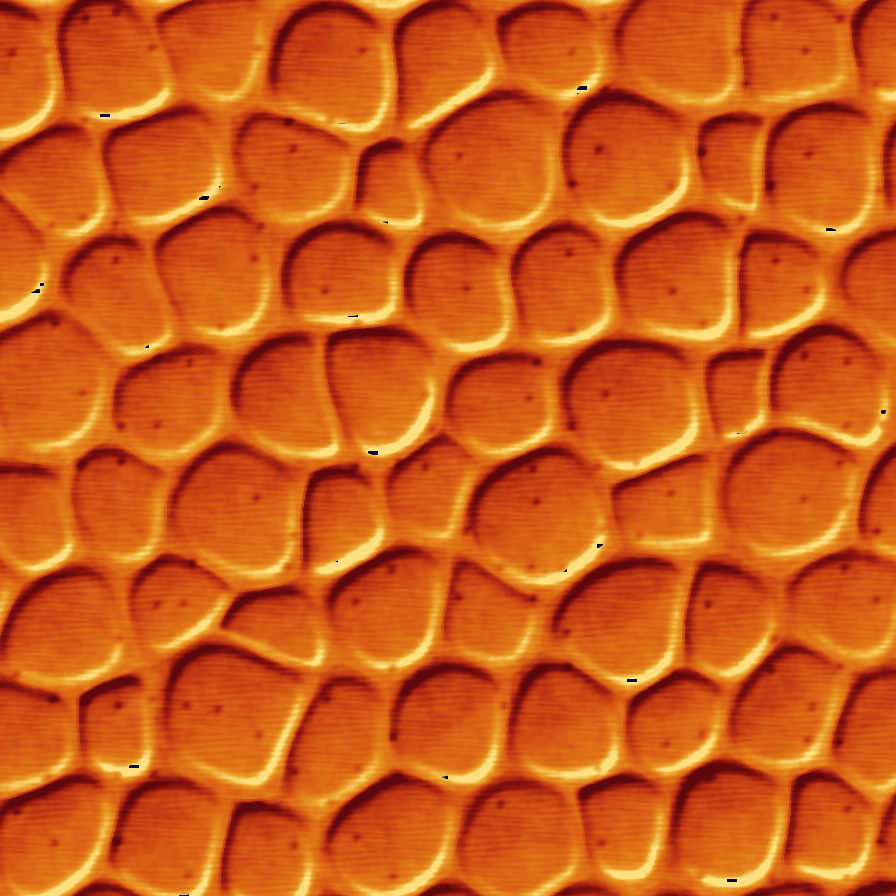
A Shadertoy shader for this texture:

```glsl
// Packed rounded grains, lit like a scanned surface: dark upper left rims, pale lower right rims.
// A power diagram of jittered seeds gives the cells; a soft norm over the cell walls rounds them.
// Layered sines add mottling and scan lines, sparse cellular noise adds pits.

const vec2 LIGHT = vec2(0.5, -0.866);
const float GRAINS = 8.0;

vec3 hash3(vec2 p) {
    vec3 q = fract(p.xyx * vec3(0.1031, 0.1030, 0.0973));
    q += dot(q, q.yxz + 33.33);
    return fract((q.xxy + q.yzz) * q.zyx);
}

// Seed of a cell: position in xy, power weight in z
vec3 seed(vec2 cell) {
    vec3 h = hash3(cell + 41.0);
    float stagger = 0.5 * mod(cell.y, 2.0);
    return vec3(cell + 0.5 + vec2(stagger, 0.0) + 0.38 * (h.xy - 0.5), 0.38 * h.z);
}

float mottle(vec2 p) {
    float sum = 0.0, amp = 0.5;
    for (int i = 0; i < 5; i++) {
        sum += amp * sin(p.x + 1.7 * sin(p.y * 0.8)) * sin(p.y + 1.3 * sin(p.x * 0.7 + 2.0));
        p = mat2(1.3, 1.1, -1.1, 1.3) * p + 3.1;
        amp *= 0.75;
    }
    return sum;
}

// Brightness of the grain relief, in steps of the colour ramp
float relief(vec2 uv) {
    vec2 p = uv * GRAINS, base = floor(p), home = base;
    vec3 own = vec3(0.0);
    float nearest = 1e5;
    for (int y = -2; y <= 2; y++)
    for (int x = -2; x <= 2; x++) {
        vec2 cell = base + vec2(x, y);
        vec3 s = seed(cell);
        float power = dot(p - s.xy, p - s.xy) - s.z;
        if (power < nearest) { nearest = power; own = s; home = cell; }
    }

    // Rounded cell: 0 at the seed, 1 on the outline
    float sum = 0.0;
    vec2 slope = vec2(0.0);
    for (int y = -2; y <= 2; y++)
    for (int x = -2; x <= 2; x++) {
        if (x == 0 && y == 0) continue;
        vec3 s = seed(home + vec2(x, y));
        vec2 away = s.xy - own.xy;
        float gap = length(away);
        float wall = max(0.5 * (gap + (own.z - s.z) / gap), 0.14);
        vec2 normal = away / gap;
        float t = max(dot(p - own.xy, normal) / wall, 0.0);
        sum += pow(t, 5.0);
        slope += pow(t, 4.0) * normal / wall;
    }
    float f = max(pow(sum, 0.2), 0.03);
    float steep = max(length(slope), 1e-7);
    float inside = (1.0 - f) * pow(f, 4.0) / (steep * GRAINS) - 0.002;
    float facing = dot(slope / steep, LIGHT);
    float depth = mix(0.7, 1.15, hash3(home + 7.0).x);

    // Domed body, mottled gaps and the two rims
    float body = 3.0 + 1.25 * facing * min(f, 1.0) * depth;
    float floorTone = 3.3 + 0.6 * mottle(uv * 38.0) + 0.5 * facing;
    float tone = mix(floorTone, body, smoothstep(-0.005, 0.004, inside));
    float pale = exp(-pow((inside - 0.007) / 0.0065, 2.0)) * max(facing + 0.1, 0.0);
    float dark = exp(-pow((inside - 0.001) / 0.0075, 2.0)) * max(0.15 - facing, 0.0);
    return tone + depth * (2.3 * pale - 2.2 * dark);
}

// Small pits with a lit lower right side
float pits(vec2 uv) {
    vec2 q = uv * 26.0;
    vec3 h = hash3(floor(q) + 90.0);
    vec2 d = (fract(q) - 0.35 - 0.3 * h.xy) / 0.15;
    return step(0.8, h.z) * exp(-dot(d, d)) * (1.5 * dot(d, LIGHT) - 1.1);
}

vec3 ramp(float tone) {
    vec3 heat[7] = vec3[7](
        vec3(0.36, 0.03, 0.05), vec3(0.55, 0.08, 0.06), vec3(0.75, 0.21, 0.07),
        vec3(0.84, 0.35, 0.08), vec3(0.88, 0.47, 0.09), vec3(0.92, 0.63, 0.17),
        vec3(0.99, 0.88, 0.50));
    float t = clamp(tone, 0.0, 5.999);
    int i = int(t);
    return mix(heat[i], heat[i + 1], fract(t));
}

void mainImage(out vec4 fragColor, in vec2 fragCoord) {
    vec2 uv = fragCoord / iResolution.y;

    // Four probes soften the relief
    float tone = 0.0;
    for (int i = 0; i < 4; i++) {
        vec2 corner = vec2(i % 2, i / 2) - 0.5;
        tone += 0.25 * relief(uv + 0.0028 * corner + 0.003 * sin(uv.yx * 47.0));
    }

    // Surface texture and horizontal scan lines
    tone += 0.45 * mottle(uv * 55.0 + 9.0) + pits(uv);
    float scan = sin(uv.y * 1050.0 + 2.5 * sin(uv.x * 31.0 + uv.y * 90.0));
    scan += sin(uv.y * 710.0 + 2.0 * sin(uv.x * 53.0 - uv.y * 130.0));
    tone += 0.13 * scan;

    // Rare navy dropouts on the brightest rims
    vec2 dash = uv * vec2(90.0, 260.0);
    float lost = step(0.985, hash3(floor(dash)).x) * smoothstep(5.5, 5.8, tone);
    fragColor = vec4(mix(ramp(tone), vec3(0.03, 0.03, 0.2), lost), 1.0);
}
```
